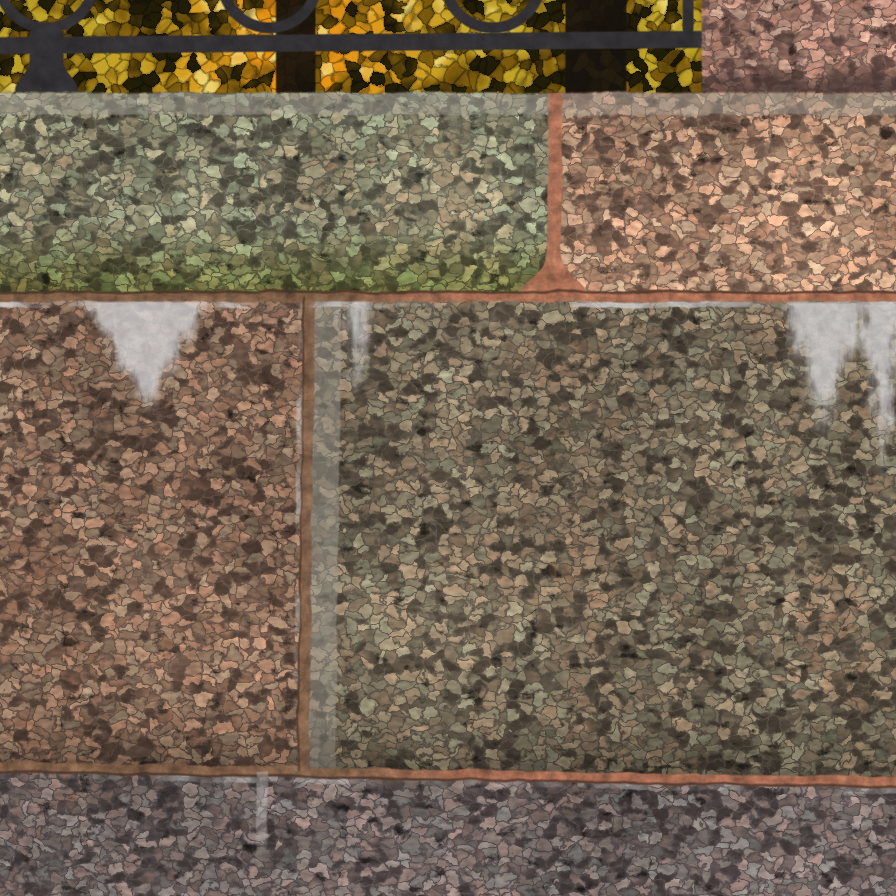
This texture is drawn by a three.js fragment shader. Its source:

```glsl
// Weathered granite wall in three courses with mortar joints, salt stains and an iron fence.
// Grains are warped Voronoi cells tinted per stone; gradient noise adds stains, wobbling
// joints and ragged salt runs, and distance functions draw the ironwork over autumn leaves.
varying vec2 vUv;

vec2 hash2(vec2 p) {
  return fract(sin(vec2(dot(p, vec2(127.1, 311.7)), dot(p, vec2(269.5, 183.3)))) * 43758.5);
}

float gradientNoise(vec2 p) {
  vec2 i = floor(p), f = fract(p), u = f * f * (3.0 - 2.0 * f);
  vec2 e = vec2(1.0, 0.0);
  float a = dot(hash2(i) * 2.0 - 1.0, f);
  float b = dot(hash2(i + e.xy) * 2.0 - 1.0, f - e.xy);
  float c = dot(hash2(i + e.yx) * 2.0 - 1.0, f - e.yx);
  float d = dot(hash2(i + e.xx) * 2.0 - 1.0, f - e.xx);
  return mix(mix(a, b, u.x), mix(c, d, u.x), u.y);
}

float fbm(vec2 p) {
  float sum = 0.0, amp = 0.6;
  for (int i = 0; i < 4; i++) {
    sum += amp * gradientNoise(p);
    p = p * 2.03 + 17.3;
    amp *= 0.55;
  }
  return sum;
}

// Cell id in xy, softness of the cell border in z
vec3 cells(vec2 p) {
  vec2 base = floor(p), id = vec2(0.0);
  float near = 8.0, next = 8.0;
  for (int y = -1; y <= 1; y++)
    for (int x = -1; x <= 1; x++) {
      vec2 cell = base + vec2(float(x), float(y));
      float d = length(cell + hash2(cell) - p);
      if (d < near) { next = near; near = d; id = hash2(cell + 41.0); }
      else next = min(next, d);
    }
  return vec3(id, smoothstep(0.0, 0.3, next - near));
}

// Filled line of half-width w at signed distance d
float band(float d, float w) { return 1.0 - smoothstep(w - 0.0015, w + 0.0015, abs(d)); }

vec3 granite(vec2 p, vec3 stone) {
  vec2 warp = vec2(fbm(p * 55.0), fbm(p * 55.0 + 9.0));
  vec3 g = cells(p * vec2(72.0, 92.0) + 1.5 * warp);
  float clump = fbm(p * 9.0 + 4.0);
  vec3 col = stone * mix(0.82, 1.24, g.x);
  col *= mix(vec3(0.95, 1.02, 0.99), vec3(1.08, 0.97, 0.91), g.y);
  col = mix(col, vec3(0.64, 0.44, 0.34), 0.4 * smoothstep(0.05, 0.4, fbm(p * 7.0 + 30.0)));
  float mica = smoothstep(0.74, 0.82, g.y + 0.35 * clump);
  col = mix(col, stone * 0.45, 0.85 * mica);
  col = mix(stone * 0.68, col, g.z);
  float pits = smoothstep(0.12, 0.38, fbm(p * vec2(48.0, 65.0) + 70.0));
  col *= 1.0 - 0.5 * pits;
  return col * (1.0 + 0.35 * fbm(p * 5.0) + 0.3 * gradientNoise(p * vec2(110.0, 190.0)));
}

vec3 garden(vec2 p) {
  vec3 leaf = cells(p * 75.0 + fbm(p * 40.0));
  float glow = exp(-pow((p.x - 0.33) / 0.13, 2.0));
  float light = leaf.x + 0.9 * fbm(p * 14.0) + 0.3 * glow;
  vec3 col = mix(vec3(0.13, 0.11, 0.03), vec3(0.48, 0.35, 0.05), smoothstep(0.2, 0.55, light));
  col = mix(col, mix(vec3(0.75, 0.64, 0.16), vec3(0.93, 0.58, 0.08), glow), smoothstep(0.55, 0.9, light));
  col = mix(col, vec3(0.95, 0.87, 0.5), 0.8 * smoothstep(1.0, 1.25, light));
  col *= 0.65 + 0.35 * leaf.z;
  float trunk = max(band(p.x - 0.33, 0.022), band(p.x - 0.665, 0.034));
  return mix(col, vec3(0.09, 0.07, 0.05), 0.93 * trunk);
}

// Top rail, a row of rings and a flared post
float ironwork(vec2 p) {
  float rail = band(p.y - 0.949 - 0.009 * p.x, 0.0095);
  vec2 ring = vec2(mod(p.x - 0.052 + 0.1245, 0.249) - 0.1245, p.y - 1.022);
  float rings = band(length(ring) - 0.053, 0.006) * step(p.x, 0.7);
  float flare = 0.019 + 0.016 * (1.0 - smoothstep(0.9, 0.93, p.y));
  float post = band(p.x - 0.052, flare) * step(p.y, 0.965);
  return max(max(rail, rings), max(post, band(p.x - 0.768, 0.006) * step(0.95, p.y)));
}

// Ragged white run that tapers downward from the upper joint
float saltRun(vec2 p, float x, float halfWidth, float depth) {
  float fall = (0.665 - p.y) / depth;
  float edge = halfWidth * (1.0 - fall) - abs(p.x - x) + 0.028 * fbm(p * vec2(55.0, 20.0));
  return smoothstep(-0.006, 0.018, edge) * smoothstep(0.0, 0.03, fall) * (1.0 - smoothstep(0.7, 1.1, fall));
}

void main() {
  vec2 p = vUv;
  float wobble = 0.006 * fbm(p * 18.0);
  float upper = p.y - 0.669 + wobble;
  float lower = p.y - 0.143 + 0.016 * p.x + wobble;
  float copingGap = p.x - 0.619 + 0.01 * (0.8 - p.y) + wobble;
  float blockGap = p.x - 0.338 - 0.014 * (p.y - 0.14) + wobble;
  float inCoping = smoothstep(-0.001, 0.001, upper), inMiddle = smoothstep(-0.001, 0.001, lower);

  // Stone tint of each block
  vec3 coping = mix(vec3(0.58, 0.57, 0.48), vec3(0.73, 0.58, 0.49), smoothstep(-0.002, 0.002, copingGap));
  vec3 middle = mix(vec3(0.59, 0.47, 0.40), vec3(0.52, 0.47, 0.40), smoothstep(-0.002, 0.002, blockGap));
  vec3 stone = mix(mix(vec3(0.49, 0.44, 0.44), middle, inMiddle), coping, inCoping);
  float pillar = smoothstep(0.783, 0.787, p.x) * smoothstep(0.895, 0.899, p.y);
  stone = mix(stone, vec3(0.73, 0.56, 0.51), pillar);
  vec3 col = granite(p, stone);

  // Moss, pale worn margins and damp shadows
  float moss = (1.0 - smoothstep(0.67, 0.76, p.y)) * inCoping * step(copingGap, 0.0);
  col = mix(col, col * vec3(0.76, 0.79, 0.57), moss);
  col = mix(col, vec3(0.66, 0.64, 0.60), 0.45 * band(p.y - 0.884 + wobble, 0.012));
  float margin = inMiddle * (1.0 - inCoping) * band(blockGap - 0.018, 0.018 + 2.0 * wobble);
  col = mix(col, vec3(0.62, 0.60, 0.56), 0.5 * margin);
  col *= 1.0 - 0.3 * inMiddle * exp(-max(lower, 0.0) * 28.0);
  float damp = pillar * (1.0 - smoothstep(0.905, 0.93, p.y + 0.04 * fbm(p * 25.0)));
  col = mix(col, vec3(0.28, 0.21, 0.20), 0.75 * damp);

  // Mortar, with a fillet where the coping joint meets the course below
  float fillet = 0.008 + 0.03 * pow(1.0 - smoothstep(0.67, 0.73, p.y), 2.0);
  float seam = max(band(upper, 0.006), band(lower, 0.006));
  seam = max(seam, band(copingGap, fillet) * inCoping * step(p.y, 0.896));
  seam = max(seam, band(blockGap, 0.0065) * inMiddle * (1.0 - inCoping));
  vec3 mortar = mix(vec3(0.50, 0.37, 0.28), vec3(0.67, 0.43, 0.33), smoothstep(0.35, 0.55, p.x));
  col = mix(col, mortar * (1.0 + 0.7 * fbm(p * 60.0)), 0.9 * seam);
  float crack = max(band(upper - 0.005, 0.0015), band(lower + 0.005, 0.0015));
  crack = max(crack, band(blockGap + 0.006, 0.001) * inMiddle * (1.0 - inCoping));
  col = mix(col, vec3(0.25, 0.17, 0.13), 0.7 * crack);

  // Salt bloom
  float salt = max(saltRun(p, 0.163, 0.075, 0.13), saltRun(p, 0.397, 0.02, 0.11));
  salt = max(salt, max(saltRun(p, 0.92, 0.05, 0.16), saltRun(p, 0.985, 0.035, 0.2)));
  float patchy = smoothstep(-0.15, 0.25, fbm(p * 13.0 + 50.0));
  salt = max(salt, patchy * max(band(upper + 0.009, 0.003), 0.6 * band(lower + 0.009, 0.003)));
  salt = max(salt, 0.6 * patchy * band(blockGap + 0.009, 0.003) * inMiddle * (1.0 - inCoping));
  salt = max(salt, 0.45 * band(p.x - 0.292 + wobble, 0.006) * smoothstep(0.02, 0.1, p.y) * (1.0 - inMiddle));
  col = mix(col, vec3(0.80, 0.79, 0.79) + 0.15 * fbm(p * 70.0), 0.85 * salt);

  // Garden and fence above the coping
  vec3 beyond = mix(garden(p), vec3(0.20, 0.19, 0.20) + 0.08 * fbm(p * 50.0), ironwork(p));
  float opening = smoothstep(0.895, 0.899, p.y + wobble) * (1.0 - smoothstep(0.781, 0.785, p.x));
  col = mix(col, beyond, opening);
  gl_FragColor = vec4(clamp(col, 0.0, 1.0), 1.0);
}
```
